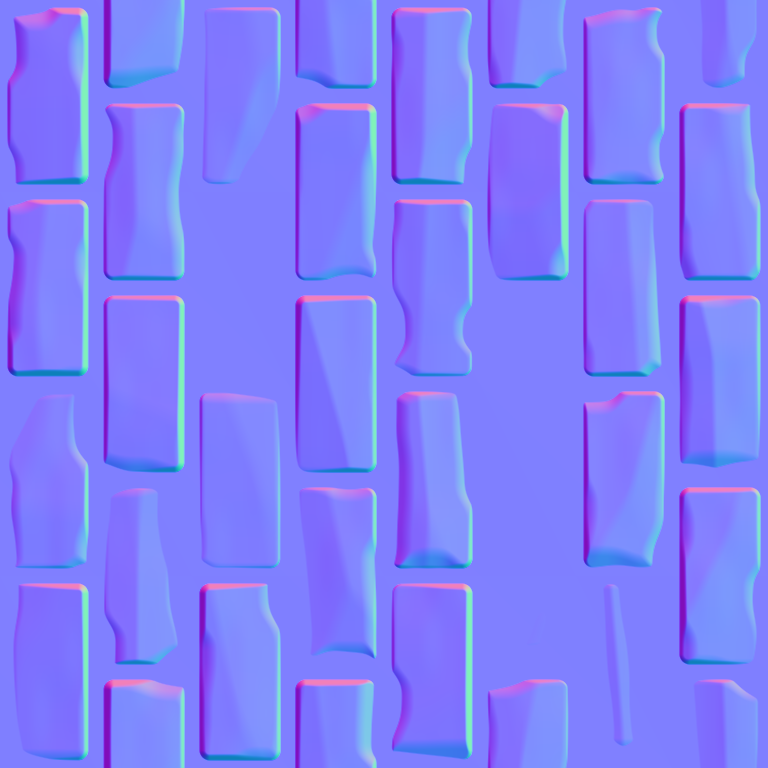
Write a WebGL 2 fragment shader that draws this texture map.

```glsl
#version 300 es
precision highp float;

uniform vec2 u_resolution;
out vec4 fragColor;

// Layout, in column widths
const float COLUMNS = 8.0;
const float ROWS = 4.0;
const vec2 HALF_SIZE = vec2(0.417, 0.917);
const float CORNER_RADIUS = 0.1;

// Relief
const float MAX_HEIGHT = 0.095;
const float SINK_DEPTH = 0.12;
const vec2 FACE_TILT = vec2(0.17, 0.04);
const vec2 FACET_TILT = vec2(0.17, 0.07);
const float FACET_LIFT = 0.02;
const float FACET_SOFTNESS = 0.008;
const float RIM_SLOPE = 2.0;
const float RIM_SOFTNESS = 0.03;
const float CHIP_WIDTH = 0.19;
const float CHIP_SLOPE = 0.6;
const float CHIP_SOFTNESS = 0.035;
const float CHIP_FREQUENCY = 1.6;
const float WAVE_HEIGHT = 0.014;
const float GROUND_SWELL = 0.004;
const float SAMPLE_STEP = 0.01;
const float TAU = 6.28318;

float hash(vec2 p) {
    return fract(sin(dot(p, vec2(127.1, 311.7))) * 43758.5453);
}

vec2 signedHash(vec2 p) {
    return 2.0 * vec2(hash(p), hash(p + 17.3)) - 1.0;
}

float noise(vec2 p) {
    vec2 i = floor(p);
    vec2 f = fract(p);
    f = f * f * f * (f * (f * 6.0 - 15.0) + 10.0);
    return mix(mix(hash(i), hash(i + vec2(1.0, 0.0)), f.x),
               mix(hash(i + vec2(0.0, 1.0)), hash(i + 1.0), f.x), f.y);
}

float smoothMin(float a, float b, float k) {
    float h = max(k - abs(a - b), 0.0) / k;
    return min(a, b) - 0.25 * h * h * k;
}

float roundedBox(vec2 p, vec2 halfSize, float radius) {
    vec2 d = abs(p) - halfSize + radius;
    return length(max(d, 0.0)) + min(max(d.x, d.y), 0.0) - radius;
}

float chipWidth(float along, float seed) {
    float n = noise(vec2(along * CHIP_FREQUENCY + seed, seed * 3.7));
    return CHIP_WIDTH * smoothstep(0.4, 1.0, n);
}

float brickHeight(vec2 q, vec2 id) {
    float sink = hash(id + 5.1);
    float base = MAX_HEIGHT - SINK_DEPTH * sink * sink;

    // Tilted face cut by two further facets
    float top = base + dot(q, FACE_TILT * signedHash(id + 31.7));
    for (int i = 0; i < 2; i++) {
        vec2 slope = FACET_TILT * signedHash(id + 53.9 + 11.3 * float(i));
        top = smoothMin(top, base + FACET_LIFT + dot(q, slope), FACET_SOFTNESS);
    }
    float seed = 40.0 * hash(id + 71.3);
    top += WAVE_HEIGHT * (noise(q * vec2(3.0, 1.6) + seed) - 0.5);

    // Worn chips along the four sides
    vec2 inset = HALF_SIZE - abs(q);
    vec2 side = seed + 9.0 * step(0.0, q) + vec2(0.0, 23.0);
    float chipX = inset.x - chipWidth(q.y, side.x);
    float chipY = inset.y - chipWidth(q.x, side.y);
    float chipped = top + CHIP_SLOPE * smoothMin(chipX, chipY, CHIP_SOFTNESS);
    top = smoothMin(top, chipped, CHIP_SOFTNESS);

    // Steep rounded rim
    float rim = -RIM_SLOPE * roundedBox(q, HALF_SIZE, CORNER_RADIUS);
    return smoothMin(top, rim, RIM_SOFTNESS);
}

float surfaceHeight(vec2 p) {
    // Every second column is shifted by half a brick
    float column = floor(p.x);
    float y = p.y * ROWS / COLUMNS + 0.5 * mod(column, 2.0);
    vec2 id = vec2(mod(column, COLUMNS), mod(floor(y), ROWS));
    vec2 q = vec2(fract(p.x) - 0.5, (fract(y) - 0.5) * COLUMNS / ROWS);

    vec2 phase = TAU * p / COLUMNS;
    float ground = GROUND_SWELL * sin(2.0 * phase.x + phase.y) * cos(phase.y);
    return max(ground, brickHeight(q, id));
}

void main() {
    vec2 p = COLUMNS * gl_FragCoord.xy / u_resolution;
    vec2 e = vec2(SAMPLE_STEP, 0.0);

    // Normal from central differences
    vec2 gradient = vec2(surfaceHeight(p + e.xy) - surfaceHeight(p - e.xy),
                         surfaceHeight(p + e.yx) - surfaceHeight(p - e.yx))
                    / (2.0 * SAMPLE_STEP);
    vec3 normal = normalize(vec3(-gradient, 1.0));

    // Red holds the upward slope, green the rightward slope
    fragColor = vec4(0.5 + 0.5 * normal.yxz, 1.0);
}
```
